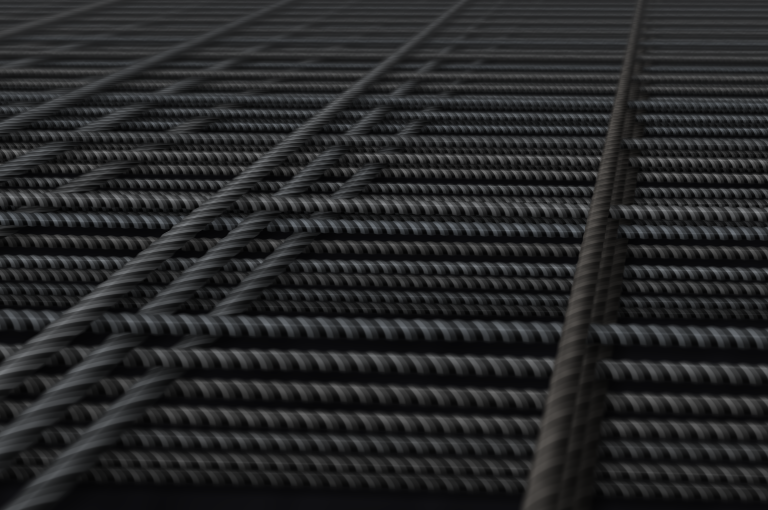
A WebGL 2 fragment shader for this pattern:

```glsl
#version 300 es
precision highp float;

uniform vec2 u_resolution;
out vec4 fragColor;

// Mesh layout, in canvas heights
const int   LAYERS      = 7;
const int   RAIL_LAYERS = 3;
const int   ROWS        = 13;
const int   RAILS       = 5;
const float HORIZON     = 0.118;
const float NEAR_ROW    = 1.304;   // inverse depth scale of the nearest row
const float ROW_STEP    = 0.612;
const float ROW_RADIUS  = 0.026;
const float ROW_TILT    = 0.036;
const vec2  VANISH      = vec2(1.325, -0.337);
const float RAIL_FIRST  = 0.20;
const float RAIL_STEP   = 1.02;
const float RIB_PITCH   = 0.05;
const float RAIL_RIBS   = 19.6;

// Lens and light
const float FOCUS       = 0.57;
const float BLUR        = 0.015;
const float LAYER_FADE  = 0.045;
const float SHADOW      = 0.38;
const vec3  GAP_COLOR   = vec3(0.050, 0.050, 0.060);
const vec3  HAZE_COLOR  = vec3(0.215, 0.217, 0.222);
const vec3  STEEL_TINT  = vec3(0.95, 1.01, 1.07);
const vec3  WORN_TINT   = vec3(1.04, 1.00, 0.96);
const float TAU         = 6.2831853;

float hash(float n) {
    return fract(sin(n * 12.9898) * 43758.547);
}

// Uneven mill scale from layered sines
float grime(vec2 q) {
    float a = sin(q.x * 1.7 + 2.0 * sin(q.y * 2.3 + q.x * 0.6));
    float b = sin(q.x * 5.3 - q.y * 3.1 + 1.5 * sin(q.x * 3.7));
    return 0.6 * a + 0.4 * b;
}

// Ribbed steel: t runs across the bar from -1 (below) to 1 (above)
vec3 steel(float t, float phase, float detail, float seed, float worn) {
    float dome = sqrt(max(0.0, 1.0 - t * t));
    float wave = phase * TAU + 2.0 * t + 0.9 * t * t;
    float crest = smoothstep(0.2, 0.9, sin(wave));
    float groove = smoothstep(0.1, 0.9, sin(wave + 2.2));
    float seam = (t - mix(-0.2, 0.7, hash(seed + 3.1))) / 0.12;

    float light = 0.095 + 0.19 * smoothstep(-0.9, 0.5, t);
    light -= 0.05 * smoothstep(0.65, 1.0, t);
    light += detail * (0.3 + 0.7 * dome) * (0.13 * crest - 0.11 * groove);
    light += detail * 0.06 * exp(-seam * seam);
    light *= 1.0 + 0.10 * grime(vec2(phase * 0.7 + seed, t));
    light *= mix(0.88, 1.12, hash(seed));
    return light * mix(STEEL_TINT, WORN_TINT, max(worn, 0.6 * hash(seed + 7.7)));
}

// Lay one bar over the scene, with a soft shadow beneath it
void layBar(inout vec3 color, float dist, float radius, float edge, float phase,
            float detail, float seed, float worn, float fade) {
    if (abs(dist) > 3.0 * radius + edge) return;
    float shadow = 1.0 - smoothstep(0.5, 2.0, abs(dist / radius + 0.8));
    color *= 1.0 - SHADOW * shadow;
    float rim = radius * (1.0 + 0.08 * detail * sin(phase * TAU + 2.0 * sign(dist)));
    float cover = 1.0 - smoothstep(rim - edge, rim + edge, abs(dist));
    float t = clamp(dist / radius, -1.0, 1.0);
    color = mix(color, fade * steel(t, phase, detail, seed, worn), cover);
}

void main() {
    vec2 p = gl_FragCoord.xy / u_resolution.y;
    float down = 1.0 - p.y;
    float near = down + HORIZON;

    // Depth of field
    float blur = BLUR * abs(near - FOCUS);
    float edge = blur + 0.7 / u_resolution.y;
    float soft = blur / (0.013 * near);
    float detail = exp(-soft * soft);

    vec3 color = GAP_COLOR * (1.0 + 0.2 * grime(p * 6.0));

    // Stacked sheets, lowest first
    for (int j = LAYERS - 1; j >= 0; j--) {
        float layer = float(j);
        float fade = 1.0 - LAYER_FADE * layer;
        float sink = layer * (0.088 - 0.004 * layer);

        // Cross bars, far to near
        for (int k = ROWS - 1; k >= 0; k--) {
            float seed = float(k) * 9.0 + layer * 1.37 + 1.0;
            float scale = 1.0 / (NEAR_ROW + ROW_STEP * float(k));
            float jitter = 0.012 * (hash(seed + 5.0) - 0.5);
            float tilt = ROW_TILT * (p.x - 0.784) + 0.003 * sin(p.x * 3.0 + seed);
            float center = scale * (1.0 + sink + jitter + tilt) - HORIZON;
            float radius = ROW_RADIUS * scale * (1.0 - 0.03 * layer);
            float phase = p.x / (RIB_PITCH * scale) + hash(seed + 2.0);
            layBar(color, center - down, radius, edge, phase, detail, seed, 0.0, fade);
        }
        if (j >= RAIL_LAYERS) continue;

        // Long rails running to the vanishing point
        for (int k = RAILS - 1; k >= 0; k--) {
            float seed = float(k) * 5.3 + layer * 2.9 + 60.0;
            float slope = RAIL_FIRST + RAIL_STEP * float(k);
            float drop = layer * (0.047 + 0.084 * near);
            float center = VANISH.x - slope * (down - VANISH.y - drop) + 0.006 * layer;
            float dist = (center - p.x) / sqrt(1.0 + slope * slope);
            float radius = (0.005 + 0.027 * near) * (1.0 - 0.08 * layer);
            float phase = RAIL_RIBS / near + hash(seed);
            float worn = k == 0 ? 1.0 : 0.3;
            float ribs = detail * (k == 0 ? 0.35 : 0.7);
            layBar(color, dist, radius, edge, phase, ribs, seed, worn, fade);
        }
    }

    // Distance haze
    color = mix(color, HAZE_COLOR, 0.55 * (1.0 - smoothstep(0.1, 0.36, near)));
    fragColor = vec4(color, 1.0);
}
```
